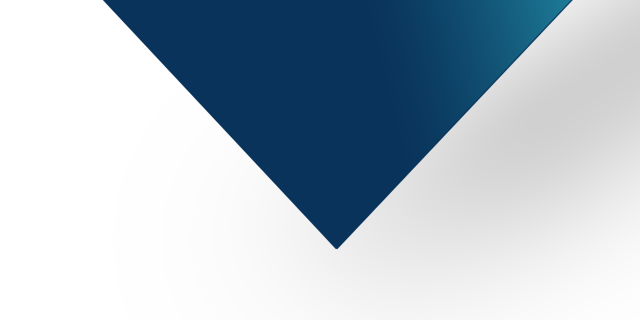
Reproduce this background procedurally as a WebGL 1 fragment shader.

```glsl
precision highp float;
// Navy wedge with a teal corner, pointing down over white with a soft grey shadow.
uniform vec2 u_resolution;

#define APEX vec2(1.052, 0.219)
#define BLUNT_Y 0.222
#define RIM_WIDTH 0.004
#define NAVY vec3(0.036, 0.200, 0.355)
#define TEAL vec3(0.115, 0.490, 0.600)
#define SHADOW_ORIGIN vec2(1.30, 0.375)
#define SHADOW_DEPTH 0.185
#define HAZE_DEPTH 0.028

float gauss(float x, float width) {
  float q = x / width;
  return exp(-0.5 * q * q);
}

// Signed distances to the left and right sides, negative inside
vec2 wedgeSides(vec2 p) {
  vec2 q = p - APEX;
  return vec2(dot(q, vec2(-0.730, -0.683)), dot(q, vec2(0.727, -0.687)));
}

// Diagonal shadow band, broader below its ridge, plus a faint haze at the tip
float shadow(vec2 p) {
  vec2 along = vec2(0.835, 0.550);
  vec2 q = p - SHADOW_ORIGIN;
  float s = dot(q, along);
  float across = dot(q, vec2(-along.y, along.x));
  float width = across > 0.0 ? 0.19 : 0.26;
  float band = gauss(across, width) * smoothstep(-0.6, 0.5, s);
  float haze = gauss(length(p - vec2(1.0, 0.25)), 0.28);
  return SHADOW_DEPTH * band + HAZE_DEPTH * haze;
}

// Teal light fading leftward into navy
vec3 wedgeColor(vec2 p) {
  float g = p.x + 0.25 * (p.y - 1.0);
  float t = pow(clamp((g - 1.13) / 0.66, 0.0, 1.0), 1.4);
  return mix(NAVY, TEAL, t);
}

void main() {
  // Canvas height is one unit; the width is centred on a 2:1 frame
  vec2 p = gl_FragCoord.xy / u_resolution.y;
  p.x += 1.0 - 0.5 * u_resolution.x / u_resolution.y;
  float soft = 0.7 / u_resolution.y;

  vec3 color = vec3(1.0 - shadow(p));

  // Wedge fill with a thin navy rim on its right side
  vec2 sides = wedgeSides(p);
  float rim = smoothstep(-soft, soft, sides.y + RIM_WIDTH);
  vec3 fill = mix(wedgeColor(p), NAVY, 0.85 * rim);
  float d = max(max(sides.x, sides.y), BLUNT_Y - p.y);
  color = mix(color, fill, 1.0 - smoothstep(-soft, soft, d));

  gl_FragColor = vec4(color, 1.0);
}
```
